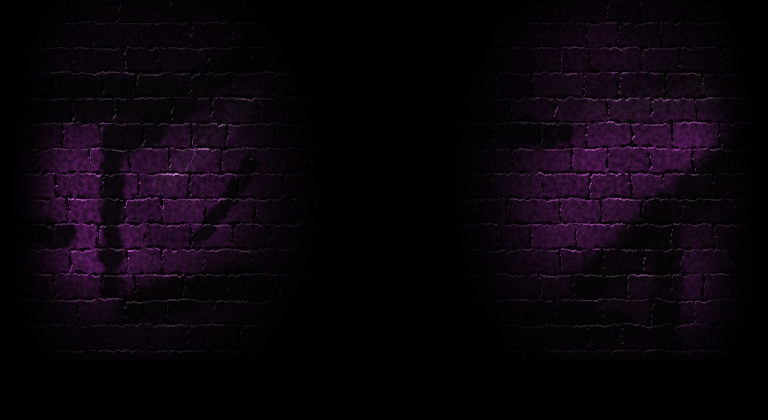
Give the GLSL for this background, as a WebGL 1 fragment shader.

```glsl
precision highp float;
uniform vec2 u_resolution;

#define ROW_HEIGHT 0.06
#define BRICK_WIDTH 0.104
#define ROW_SHIFT 0.0495
#define FLOOR_LINE 0.14
#define MORTAR 0.0022
#define ROUGHNESS 0.007
#define LIGHT_RADIUS vec2(0.46, 0.6)
#define PAINT vec3(0.215, 0.056, 0.225)
#define STONE vec3(0.036, 0.027, 0.036)
#define RIM vec3(0.27, 0.20, 0.27)
#define NIGHT vec3(0.004, 0.003, 0.006)

float hash(vec2 p) {
  vec3 q = fract(vec3(p.xyx) * 0.1031);
  q += dot(q, q.yzx + 33.33);
  return fract((q.x + q.y) * q.z);
}

float gradientDot(vec2 cell, vec2 offset) {
  float angle = 6.2832 * hash(cell);
  return dot(vec2(cos(angle), sin(angle)), offset);
}

// Gradient noise, roughly -0.7 to 0.7
float noise(vec2 p) {
  vec2 i = floor(p), f = fract(p);
  vec2 u = f * f * f * (f * (f * 6.0 - 15.0) + 10.0);
  vec2 e = vec2(1.0, 0.0);
  return mix(mix(gradientDot(i, f), gradientDot(i + e, f - e), u.x),
             mix(gradientDot(i + e.yx, f - e.yx), gradientDot(i + 1.0, f - 1.0), u.x), u.y);
}

float fbm(vec2 p) {
  float sum = 0.0, amp = 0.6;
  for (int i = 0; i < 4; i++) {
    sum += amp * noise(p);
    p = mat2(1.6, 1.2, -1.2, 1.6) * p + 7.3;
    amp *= 0.55;
  }
  return sum;
}

// Distance to the nearest joint in x, brick tone in y
vec2 brick(vec2 p) {
  p += ROUGHNESS * vec2(noise(p * 23.0), noise(p * 19.0 + 40.0));
  float row = (p.y - ROW_SHIFT) / ROW_HEIGHT;
  float id = floor(row);
  float col = p.x / BRICK_WIDTH + 0.5 * mod(id + 1.0, 2.0) + 0.25 * (hash(vec2(id, 3.0)) - 0.5);
  float joint = floor(col + 0.5);
  float wobble = 0.35 * (hash(vec2(joint, id + 50.0)) - 0.5);
  float side = col - joint - wobble;
  float across = abs(side) * BRICK_WIDTH;
  float along = (0.5 - abs(fract(row) - 0.5)) * ROW_HEIGHT;
  float tone = hash(vec2(joint + step(0.0, side), id + 90.0));
  return vec2(min(across, along), tone);
}

// Raised brick faces with chipped edges and pits
float relief(vec2 p) {
  float chips = fbm(p * 55.0);
  float face = smoothstep(MORTAR - 0.002, MORTAR + 0.003, brick(p).x + 0.011 * chips);
  return face + 0.45 * chips;
}

float spot(vec2 p, vec2 centre, vec2 radius) {
  vec2 d = (p - centre) / radius;
  return exp(-dot(d, d));
}

// Soft stroke between two points
float stroke(vec2 p, vec2 a, vec2 b, float width) {
  vec2 d = b - a;
  float t = clamp(dot(p - a, d) / dot(d, d), 0.0, 1.0);
  return 1.0 - smoothstep(0.6 * width, 1.3 * width, length(p - a - d * t));
}

float pool(vec2 p, vec2 centre) {
  return 1.0 - smoothstep(0.3, 1.0, length((p - centre) / LIGHT_RADIUS));
}

void main() {
  vec2 p = (gl_FragCoord.xy - vec2(0.5 * u_resolution.x, 0.0)) / u_resolution.y;
  vec2 ragged = p + 0.03 * vec2(fbm(p * 20.0), fbm(p * 20.0 + 20.0));

  // Two pools of light, fading at the sides and the floor
  float light = pool(p, vec2(-0.57, 0.56)) + pool(p, vec2(0.58, 0.56));
  light *= 1.0 - smoothstep(0.74, 0.91, abs(p.x));
  light *= smoothstep(FLOOR_LINE - 0.01, FLOOR_LINE + 0.02, p.y);

  // Purple paint
  float paint = 0.14 + 0.95 * spot(p, vec2(-0.73, 0.55), vec2(0.13, 0.15))
    + 0.75 * spot(p, vec2(-0.69, 0.37), vec2(0.15, 0.09))
    + 0.65 * spot(p, vec2(-0.45, 0.53), vec2(0.17, 0.16))
    + 0.75 * spot(p, vec2(0.54, 0.63), vec2(0.17, 0.10))
    + 0.65 * spot(p, vec2(0.43, 0.47), vec2(0.16, 0.14))
    + 0.70 * spot(p, vec2(0.75, 0.66), vec2(0.10, 0.08))
    + 0.35 * spot(p, vec2(0.50, 0.88), vec2(0.18, 0.09))
    + 0.45 * spot(p, vec2(0.75, 0.30), vec2(0.09, 0.14));

  // Black strokes, left then right
  float black = stroke(ragged, vec2(-0.648, 0.68), vec2(-0.648, 0.31), 0.026);
  black = max(black, stroke(ragged, vec2(-0.32, 0.88), vec2(-0.63, 0.65), 0.04));
  black = max(black, stroke(ragged, vec2(-0.84, 0.76), vec2(-0.52, 0.77), 0.055));
  black = max(black, stroke(ragged, vec2(-0.31, 0.61), vec2(-0.44, 0.43), 0.018));
  black = max(black, stroke(ragged, vec2(-0.60, 0.27), vec2(-0.32, 0.33), 0.045));
  black = max(black, stroke(ragged, vec2(-0.87, 0.45), vec2(-0.76, 0.44), 0.03));
  black = max(black, stroke(ragged, vec2(0.87, 0.65), vec2(0.49, 0.32), 0.05));
  black = max(black, stroke(ragged, vec2(0.67, 0.43), vec2(0.67, 0.17), 0.038));
  black = max(black, stroke(ragged, vec2(0.37, 0.25), vec2(0.57, 0.22), 0.04));
  black = max(black, stroke(ragged, vec2(0.24, 0.69), vec2(0.43, 0.68), 0.03));
  paint *= 1.0 - 0.88 * black;

  // Grey smears and thin cracks
  float smear = stroke(ragged, vec2(-0.25, 0.82), vec2(-0.53, 0.56), 0.028)
    + 0.8 * stroke(ragged, vec2(0.52, 0.74), vec2(0.76, 0.77), 0.035);
  float crack = 1.0 - smoothstep(0.0, 0.035, abs(fbm(p * 9.0 + 3.0)));
  crack *= smoothstep(0.0, 0.3, noise(p * 8.0 + 60.0));

  // Wall surface and the lit upper edges
  float height = relief(p);
  float slope = height - relief(p + vec2(-0.001, 0.0038));
  float face = smoothstep(0.05, 0.85, height);
  float grain = 0.95 + 1.0 * fbm(p * 85.0) + 0.35 * (brick(p).y - 0.5);
  float rim = smoothstep(0.16, 0.75, slope) * (0.6 + 0.8 * smoothstep(-0.2, 0.4, noise(p * 17.0)));
  rim += 0.3 * crack * (0.4 + smear);

  vec3 wall = (PAINT * paint + STONE * (0.6 + smear)) * grain * mix(0.25, 1.0, face);
  wall += rim * (RIM * (0.65 + 0.4 * smear) + 0.5 * PAINT * paint);
  gl_FragColor = vec4(NIGHT + max(wall, 0.0) * light, 1.0);
}
```
